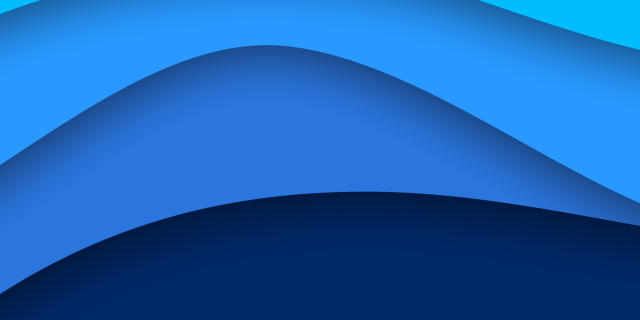
Give the GLSL for this background, as a WebGL 2 fragment shader.

```glsl
#version 300 es
precision highp float;
// Stacked paper-cut waves in blue, each shaded by the sheet above it.

uniform vec2 u_resolution;
out vec4 outColor;

const float WIDTH = 2.0;            // canvas spans WIDTH x 1 units
const float SHADOW_REACH = 0.20;    // distance at which a shadow has faded
const float SHADOW_STRENGTH = 0.72;
const int LAYERS = 3;

const vec3 SKY = vec3(0.0, 0.74, 1.0);
const vec3 LAYER_COLOR[LAYERS] = vec3[](
    vec3(0.16, 0.60, 1.00),
    vec3(0.17, 0.46, 0.87),
    vec3(0.00, 0.155, 0.40));

// Each crest is two cubics: heights and slopes at left edge, knot, right edge.
const float KNOT_X[LAYERS] = float[](1.495, 0.911, 1.146);
const vec3 HEIGHTS[LAYERS] = vec3[](
    vec3(0.956, 1.000, 0.844),
    vec3(0.484, 0.854, 0.365),
    vec3(0.081, 0.401, 0.294));
const vec3 SLOPES[LAYERS] = vec3[](
    vec3(0.37, -0.34, -0.24),
    vec3(0.66, -0.13, -0.44),
    vec3(0.64, 0.00, -0.18));

// Cubic Hermite segment of the given span, t in 0..1
float hermite(float t, float span, vec2 height, vec2 slope) {
    float s = 1.0 - t;
    return s * s * (1.0 + 2.0 * t) * height.x + t * t * (3.0 - 2.0 * t) * height.y
         + span * t * s * (s * slope.x - t * slope.y);
}

float crest(int i, float x) {
    float knot = KNOT_X[i];
    if (x < knot) return hermite(x / knot, knot, HEIGHTS[i].xy, SLOPES[i].xy);
    float span = WIDTH - knot;
    return hermite((x - knot) / span, span, HEIGHTS[i].yz, SLOPES[i].yz);
}

// Approximate distance below the crest, positive inside the layer
float depthBelow(int i, vec2 p) {
    const float STEP = 0.002;
    float slope = (crest(i, p.x + STEP) - crest(i, p.x - STEP)) / (2.0 * STEP);
    return (crest(i, p.x) - p.y) / sqrt(1.0 + slope * slope);
}

void main() {
    vec2 p = gl_FragCoord.xy / u_resolution * vec2(WIDTH, 1.0);
    float pixel = 1.0 / u_resolution.y;

    // Paint back to front, darkening each sheet near its upper edge
    vec3 color = SKY;
    for (int i = 0; i < LAYERS; i++) {
        float depth = depthBelow(i, p);
        float shadow = 1.0 - smoothstep(-SHADOW_REACH, SHADOW_REACH, depth);
        vec3 sheet = LAYER_COLOR[i] * (1.0 - SHADOW_STRENGTH * shadow);
        color = mix(color, sheet, smoothstep(-0.7 * pixel, 0.7 * pixel, depth));
    }
    outColor = vec4(color, 1.0);
}
```
